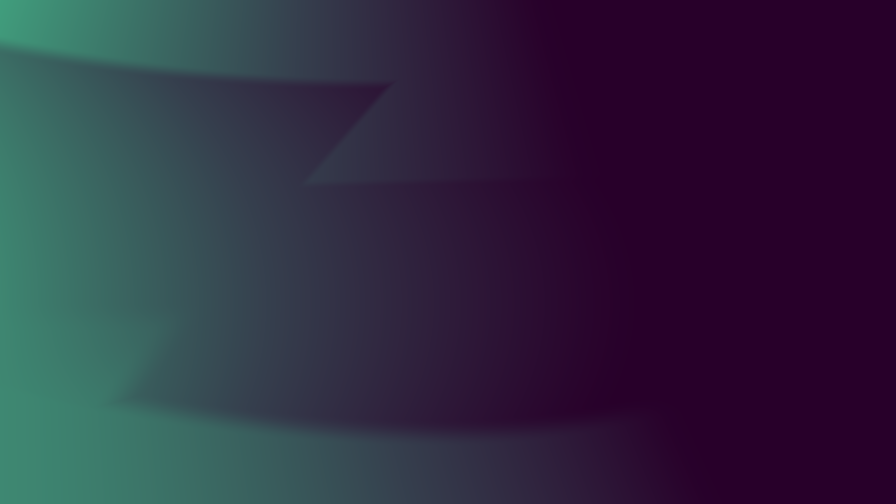
Reproduce this background procedurally as a Shadertoy shader.

```glsl
// Soft folds of green light fading into deep purple, split by curved shadow edges.

const vec3 PURPLE = vec3(0.157, 0.000, 0.165);
const vec3 SLATE  = vec3(0.210, 0.250, 0.305);
const vec3 GREEN  = vec3(0.245, 0.550, 0.455);

// Colour ramp; light above 1 keeps brightening
vec3 ramp(float light) {
    return light < 0.5 ? mix(PURPLE, SLATE, 2.0 * light)
                       : mix(SLATE, GREEN, 2.0 * light - 1.0);
}

// Smooth version of max(v, 0)
float softFloor(float v) {
    return 0.5 * (v + sqrt(v * v + 0.0005));
}

// Blurred step: 0 for negative distance, 1 for positive
float edge(float dist, float blur) {
    return smoothstep(-blur, blur, dist);
}

// Light that falls off to the right and vanishes at x = end
float falloff(float x, float end, float width) {
    return softFloor((end - x) / width);
}

// Upper fold: area above a curve, joined to a slanted notch
float upperFold(vec2 p) {
    float k = 1.0 - min(p.x / 0.775, 1.0);
    float aboveCurve = edge(0.167 - 0.079 * k * k - p.y, 0.012 + 0.008 * k);
    float rightOfSlant = edge(p.x - 0.775 + 0.872 * (p.y - 0.167), 0.011);
    float aboveBase = edge(0.366 - 0.023 * (p.x - 0.602) - p.y, 0.009);
    return max(aboveCurve, rightOfSlant * aboveBase);
}

// Lower fold: area below an arc, with a faint slanted lobe at the left
float lowerFold(vec2 p) {
    float dx = p.x - 0.88;
    float bend = dx < 0.0 ? 0.143 : 0.30;
    float belowArc = edge(p.y - 0.859 + bend * dx * dx, 0.028);
    float leftOfSlant = edge(0.347 - 0.75 * (p.y - 0.644) - p.x, 0.045);
    float strength = mix(0.35, 1.0, smoothstep(0.63, 0.85, p.y));
    float lobe = strength * leftOfSlant * edge(p.y - 0.63, 0.03);
    return max(belowArc, lobe);
}

void mainImage(out vec4 fragColor, in vec2 fragCoord) {
    // Canvas height is one unit; y is measured down from the top
    vec2 uv = fragCoord / iResolution.xy;
    vec2 p = vec2(uv.x * 16.0 / 9.0, 1.0 - uv.y);

    // Light inside each fold
    float upperLight = falloff(p.x, 1.065 + 0.27 * p.y, 0.955 + 0.6 * p.y);
    float sag = (p.y - 0.602) * (p.y - 0.602);
    float middleLight = pow(falloff(p.x, 1.255 - 1.34 * sag, 1.3 - 0.7 * sag), 1.2);
    float lowerLight = 0.97 * softFloor(1.0 - pow(p.x / (0.955 + 0.45 * p.y), 1.3));

    // Stack the folds
    float light = mix(middleLight, upperLight, upperFold(p));
    light = mix(light, lowerLight, lowerFold(p));
    fragColor = vec4(ramp(light), 1.0);
}
```
